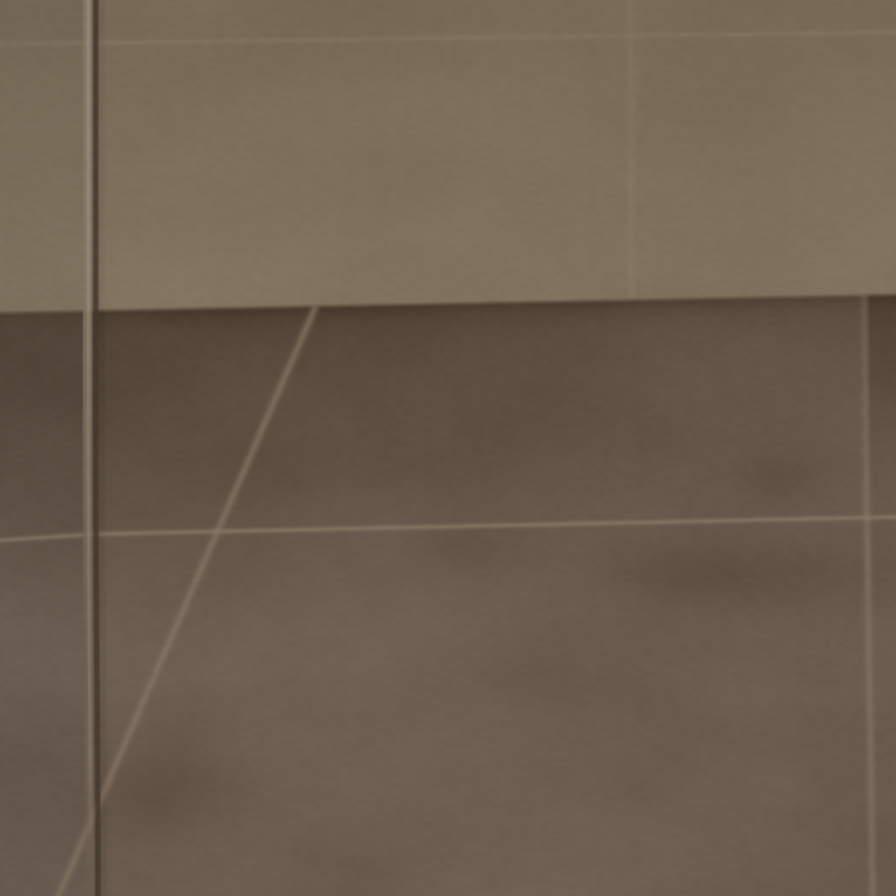
Reproduce this texture procedurally as a Shadertoy shader.

```glsl
float hash(vec2 p) {
    return fract(sin(dot(p, vec2(127.1, 311.7))) * 43758.5453);
}

float valueNoise(vec2 p) {
    vec2 cell = floor(p), f = fract(p);
    f = f * f * (3.0 - 2.0 * f);
    float low = mix(hash(cell), hash(cell + vec2(1, 0)), f.x);
    float high = mix(hash(cell + vec2(0, 1)), hash(cell + vec2(1, 1)), f.x);
    return mix(low, high, f.y);
}

// Layered noise centred on zero
float fbm(vec2 p) {
    float sum = 0.0, amplitude = 0.5;
    for (int i = 0; i < 5; i++) {
        sum += amplitude * (valueNoise(p) - 0.5);
        p = mat2(0.8, 0.6, -0.6, 0.8) * p * 2.03 + 7.1;
        amplitude *= 0.5;
    }
    return sum;
}

float segmentDistance(vec2 p, vec2 a, vec2 b) {
    vec2 ab = b - a;
    return length(p - a - ab * clamp(dot(p - a, ab) / dot(ab, ab), 0.0, 1.0));
}

// Soft line with a gaussian profile
float seam(vec2 p, vec2 a, vec2 b, float width) {
    float d = segmentDistance(p, a, b) / width;
    return exp(-d * d);
}

float band(float x, float left, float right, float blur) {
    return smoothstep(left - blur, left + blur, x) * (1.0 - smoothstep(right - blur, right + blur, x));
}

float blob(vec2 p, vec2 centre, vec2 size) {
    vec2 q = (p - centre) / size;
    return exp(-dot(q, q));
}

vec3 wallColor(vec2 p) {
    vec3 color = mix(vec3(0.505, 0.445, 0.372), vec3(0.475, 0.413, 0.342), smoothstep(0.7, 1.0, p.y));
    color += 0.045 * fbm(p * vec2(5.0, 9.0));
    color += 0.025 * seam(p, vec2(0.0, 0.951), vec2(1.0, 0.964), 0.003);
    color += 0.017 * seam(p, vec2(0.705, 0.66), vec2(0.703, 1.0), 0.005);
    return color;
}

vec3 floorColor(vec2 p, float depth) {
    vec3 color = mix(vec3(0.352, 0.295, 0.243), vec3(0.424, 0.362, 0.315), smoothstep(0.03, 0.42, depth));
    color += 0.025 * smoothstep(0.5, 0.9, p.x) * smoothstep(0.3, 0.5, p.y);
    color += 0.07 * fbm(p * vec2(5.0, 8.0) + 13.0);

    // Broad stains
    color -= 0.035 * blob(p, vec2(0.82, 0.36), vec2(0.14, 0.035));
    color -= 0.025 * blob(p, vec2(0.52, 0.385), vec2(0.06, 0.03));
    color -= 0.03 * blob(p, vec2(0.87, 0.47), vec2(0.05, 0.03));
    color -= 0.025 * blob(p, vec2(0.17, 0.11), vec2(0.06, 0.06));
    color -= 0.045 * smoothstep(0.967, 0.972, p.x) * smoothstep(0.4, 0.6, p.y);

    // Shadow under the ledge
    float shade = mix(0.45, 1.0, smoothstep(0.08, 0.12, p.x));
    color -= shade * (0.055 * exp(-depth / 0.012) + 0.035 * exp(-depth / 0.04));

    // Tile joints
    vec3 joint = vec3(0.53, 0.465, 0.395);
    float diagonal = seam(p, vec2(0.351, 0.655), vec2(0.063, -0.005), 0.0045);
    float across = seam(p, vec2(0.0, 0.397), vec2(0.11, 0.404), 0.003);
    across = max(across, seam(p, vec2(0.11, 0.404), vec2(1.0, 0.423), 0.003));
    float side = seam(p, vec2(0.964, 0.668), vec2(0.974, 0.0), 0.0045);
    color = mix(color, joint, 0.65 * diagonal);
    color = mix(color, joint, 0.75 * across);
    return mix(color, joint, mix(0.55, 0.3, smoothstep(0.4, 0.6, p.y)) * side);
}

// Upright glass edge: pale rim, fine highlight and dark side
vec3 addUpright(vec3 color, vec2 p) {
    float x = p.x - mix(0.101, 0.0985, smoothstep(0.0, 0.5, p.y));
    float fade = smoothstep(0.02, 0.17, p.y);
    vec3 rim = mix(vec3(0.43, 0.37, 0.31), vec3(0.51, 0.46, 0.39), smoothstep(0.2, 0.8, p.y));
    color = mix(color, rim, 0.85 * band(x, -0.006, 0.005, 0.0015) * mix(0.3, 1.0, fade));
    color += 0.075 * fade * exp(-pow(x / 0.002, 2.0));
    color = mix(color, vec3(0.265, 0.22, 0.18), 0.85 * band(x, 0.005, 0.0115, 0.002));
    return color - 0.025 * band(x, 0.0115, 0.018, 0.004);
}

void mainImage(out vec4 fragColor, in vec2 fragCoord) {
    vec2 p = fragCoord / iResolution.xy;
    float ledge = mix(0.651, 0.671, p.x);
    float depth = max(ledge - p.y, 0.0);

    vec3 color = mix(floorColor(p, depth), wallColor(p), smoothstep(-0.004, 0.004, p.y - ledge));
    float behindGlass = 1.0 - smoothstep(0.092, 0.1, p.x);
    color += behindGlass * vec3(-0.018, -0.004, -0.004);
    color = addUpright(color, p);

    // Fine surface grain
    color += 0.012 * (valueNoise(p * vec2(130.0, 210.0)) - 0.5);
    fragColor = vec4(clamp(color, 0.0, 1.0), 1.0);
}
```
